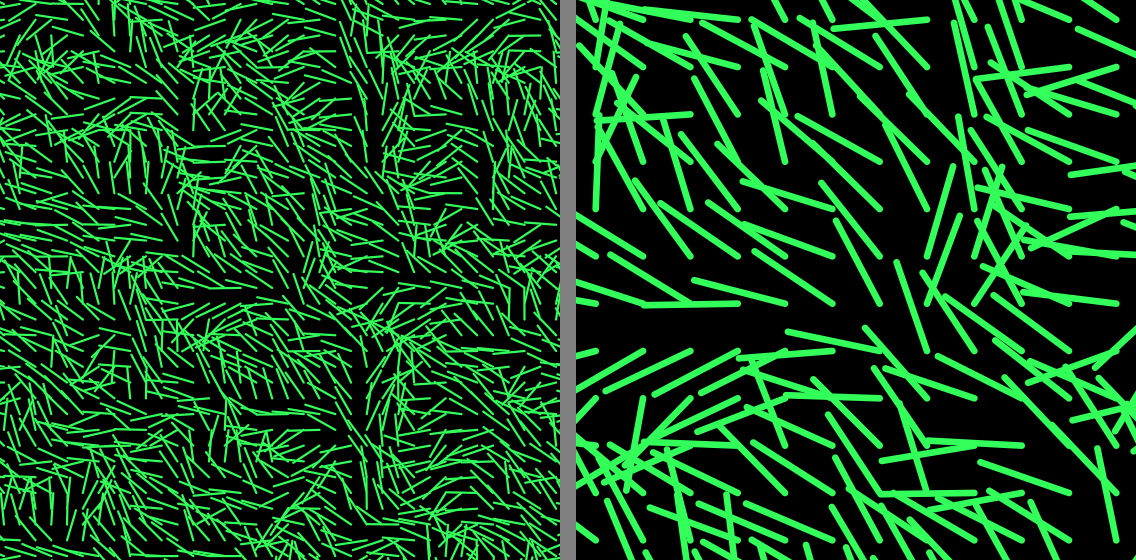
Left: the whole. Right: its middle third, enlarged.
This pattern is drawn by a WebGL 1 fragment shader. Its source:

```glsl
precision highp float;
// Green needles on black: each point of a square grid anchors one straight
// stroke, whose direction follows layered gradient noise. Strokes are drawn
// as capsule distances, taking the nearest among the surrounding anchors.

#define GRID_CELLS 35.5        // grid cells across the canvas
#define STROKE_LENGTH 1.98     // in cells
#define STROKE_RADIUS 0.07     // in cells
#define MEAN_ANGLE 2.55        // radians, pointing up and left
#define ANGLE_SWING 3.0        // radians per unit of noise
#define FIELD_SCALE 0.23       // noise lattice cells per grid cell
#define FIELD_FALLOFF 0.48     // strength of each finer layer
#define STROKE_COLOR vec3(0.20, 1.0, 0.355)
#define BACKGROUND vec3(0.0)

uniform vec2 u_resolution;

const float TAU = 6.2831853;
const int REACH = 2;           // neighbour cells a stroke can cross

float hash(vec2 p) {
    vec3 q = fract(p.xyx * vec3(0.1031, 0.1030, 0.0973));
    q += dot(q, q.yzx + 33.33);
    return fract((q.x + q.y) * q.z);
}

// Dot product of a lattice point's random unit gradient with the offset to it
float gradientAt(vec2 lattice, vec2 offset) {
    float a = TAU * hash(lattice + 57.0);
    return dot(vec2(cos(a), sin(a)), offset);
}

float gradientNoise(vec2 p) {
    vec2 i = floor(p);
    vec2 f = p - i;
    vec2 u = f * f * f * (f * (f * 6.0 - 15.0) + 10.0);
    vec2 e = vec2(1.0, 0.0);
    float low = mix(gradientAt(i, f), gradientAt(i + e.xy, f - e.xy), u.x);
    float high = mix(gradientAt(i + e.yx, f - e.yx),
                     gradientAt(i + e.xx, f - e.xx), u.x);
    return mix(low, high, u.y);
}

float layeredNoise(vec2 p) {
    float sum = 0.0;
    float strength = 1.0;
    for (int layer = 0; layer < 3; layer++) {
        sum += strength * gradientNoise(p);
        p = p * 2.0 + vec2(17.3, 9.7);
        strength *= FIELD_FALLOFF;
    }
    return sum;
}

// Distance from p to the segment from the origin to tip
float segmentDistance(vec2 p, vec2 tip) {
    float t = clamp(dot(p, tip) / dot(tip, tip), 0.0, 1.0);
    return length(p - t * tip);
}

void main() {
    float pixel = GRID_CELLS / min(u_resolution.x, u_resolution.y);
    vec2 p = (gl_FragCoord.xy - 0.5 * u_resolution) * pixel;
    vec2 home = floor(p) + 0.5;

    // Nearest stroke among the anchors in reach
    float nearest = 10.0;
    for (int y = -REACH; y <= REACH; y++) {
        for (int x = -REACH; x <= REACH; x++) {
            vec2 anchor = home + vec2(float(x), float(y));
            float field = layeredNoise(anchor * FIELD_SCALE + 40.0);
            float angle = MEAN_ANGLE + ANGLE_SWING * field;
            vec2 tip = STROKE_LENGTH * vec2(cos(angle), sin(angle));
            nearest = min(nearest, segmentDistance(p - anchor, tip));
        }
    }

    // One-pixel soft edge
    float ink = clamp((STROKE_RADIUS - nearest) / pixel + 0.5, 0.0, 1.0);
    gl_FragColor = vec4(mix(BACKGROUND, STROKE_COLOR, ink), 1.0);
}
```
